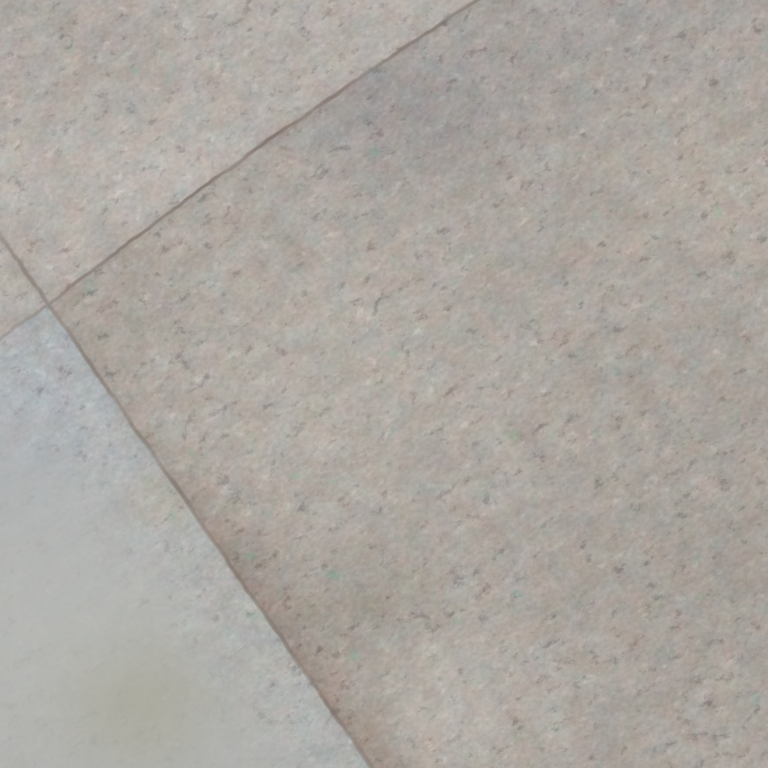
Give the GLSL for this texture, as a Shadertoy shader.

```glsl
// Worn speckled stone slabs meeting at two crossing diagonal joints
#define MAIN_SLAB vec3(0.672, 0.648, 0.622)
#define UPPER_SLAB vec3(0.703, 0.682, 0.660)
#define LOWER_SLAB vec3(0.693, 0.695, 0.684)
#define JOINT_COLOR vec3(0.50, 0.455, 0.425)
#define CROSSING vec2(0.063, 0.604)
#define JOINT_WIDTH 0.0023
#define MOTTLE 0.085
#define SPECKLE 0.11
#define TINT 0.045
#define GRAIN 0.065

vec2 gradientAt(vec2 cell) {
    vec3 h = fract(cell.xyx * vec3(0.1031, 0.1030, 0.0973));
    h += dot(h, h.yzx + 33.33);
    float angle = 6.2832 * fract((h.x + h.y) * h.z);
    return vec2(cos(angle), sin(angle));
}

// Gradient noise, roughly -0.7 to 0.7
float noise(vec2 p) {
    vec2 i = floor(p), f = p - i;
    vec2 u = f * f * f * (f * (f * 6.0 - 15.0) + 10.0);
    vec2 e = vec2(0.0, 1.0);
    float a = dot(gradientAt(i), f);
    float b = dot(gradientAt(i + e.yx), f - e.yx);
    float c = dot(gradientAt(i + e.xy), f - e.xy);
    float d = dot(gradientAt(i + e.yy), f - e.yy);
    return mix(mix(a, b, u.x), mix(c, d, u.x), u.y);
}

float fbm(vec2 p) {
    float sum = 0.0, amp = 0.6;
    for (int i = 0; i < 4; i++) {
        sum += amp * noise(p);
        p = mat2(1.6, 1.2, -1.2, 1.6) * p + 17.3;
        amp *= 0.6;
    }
    return sum;
}

// Soft elliptical stain
float stain(vec2 p, vec2 center, vec2 radius) {
    vec2 d = (p - center) / radius;
    return exp(-dot(d, d));
}

void mainImage(out vec4 fragColor, in vec2 fragCoord) {
    vec2 p = fragCoord / iResolution.xy;
    float px = 1.0 / iResolution.y;

    // Signed distances to the joints, with slightly ragged edges
    float ragged = 0.0025 * noise(p * 24.0) + 0.0015 * noise(p * 75.0);
    vec2 q = p - CROSSING;
    float bow = 0.01 * sin(clamp(q.x / 0.55, 0.0, 1.0) * 3.1416);
    float rise = (q.y - 0.709 * q.x - bow) * 0.816 + ragged;
    float side = (q.x + 0.698 * q.y) * 0.820 + ragged;
    float edge = 0.0015 + px;
    float upper = smoothstep(-edge, edge, rise);
    float right = smoothstep(-edge, edge, side);
    float lower = (1.0 - upper) * (1.0 - right);
    float slab = (1.0 - upper) * right;

    // Slab tones with broad stains
    vec3 mainTone = MAIN_SLAB;
    mainTone += vec3(0.025, 0.027, 0.024) * stain(p, vec2(0.42, 0.50), vec2(0.22, 0.20));
    mainTone += vec3(0.050, 0.052, 0.050) * stain(p, vec2(0.57, 0.09), vec2(0.11, 0.09));
    mainTone += vec3(0.025, 0.020, 0.010) * stain(p, vec2(0.92, 0.77), vec2(0.10, 0.09));
    mainTone -= vec3(0.045, 0.037, 0.020) * stain(p, vec2(0.52, 0.86), vec2(0.16, 0.10));
    mainTone -= vec3(0.020, 0.016, 0.006) * stain(p, vec2(0.78, 0.96), vec2(0.24, 0.10));
    mainTone -= vec3(0.045, 0.042, 0.048) * stain(p, vec2(0.50, 0.21), vec2(0.09, 0.07));
    mainTone -= vec3(0.022, 0.022, 0.024) * stain(p, vec2(0.92, 0.25), vec2(0.18, 0.28));
    mainTone -= vec3(0.015, 0.018, 0.020) * stain(p, vec2(0.13, 0.58), vec2(0.09, 0.12));
    float lowSeam = smoothstep(0.46, 0.26, p.y);
    mainTone -= vec3(0.055, 0.071, 0.078) * lowSeam * exp(-pow(max(side, 0.0) / 0.06, 2.0));

    vec3 upperTone = UPPER_SLAB;
    upperTone += 0.025 * stain(p, vec2(0.20, 0.78), vec2(0.25, 0.06));
    upperTone -= vec3(0.022, 0.025, 0.025) * stain(p, vec2(0.05, 0.95), vec2(0.22, 0.12));

    vec3 lowerTone = LOWER_SLAB;
    lowerTone += vec3(-0.012, 0.002, 0.025) * stain(p, vec2(0.04, 0.48), vec2(0.13, 0.15));
    lowerTone += vec3(0.020, 0.023, 0.021) * stain(p, vec2(0.07, 0.20), vec2(0.15, 0.14));
    lowerTone -= vec3(0.025, 0.030, 0.062) * stain(p, vec2(0.18, 0.08), vec2(0.09, 0.08));
    lowerTone += vec3(0.010, -0.010, -0.040) * stain(p, vec2(0.21, 0.35), vec2(0.03, 0.03));
    vec3 color = mainTone * slab + upperTone * upper + lowerTone * lower;

    // Mottling stretched gently along the upper joint
    vec2 s = mat2(0.82, -0.57, 0.57, 0.82) * p * vec2(1.0);
    s *= vec2(0.78, 1.15);
    float polish = lower * smoothstep(0.55, 0.35, p.y) * smoothstep(0.0, -0.16, side);
    float rough = 1.0 - 0.78 * polish;
    float clouds = fbm(s * 9.0 + 4.0);
    color += MOTTLE * rough * (0.45 * clouds + 0.8 * fbm(s * 34.0 + 21.0));

    // Dark mineral flecks, clustered by the clouds
    float fleck = fbm(s * 58.0 + 51.0) + 0.25 * clouds;
    float flecks = smoothstep(0.12, 0.55, fleck);
    color -= SPECKLE * rough * flecks * vec3(0.95, 1.0, 0.92);
    float pale = smoothstep(0.15, 0.55, fbm(s * 47.0 + 83.0));
    color += 0.06 * rough * pale;

    // Pink, green and blue mineral tints, then fine grain
    float warm = fbm(p * 26.0 + 7.0), green = fbm(p * 31.0 + 37.0);
    color += TINT * rough * (warm * vec3(0.7, -0.1, -0.7) + green * vec3(-0.5, 0.45, 0.0));
    float jade = smoothstep(0.38, 0.62, noise(p * 38.0 + 61.0));
    color += 0.05 * rough * jade * vec3(-1.0, 0.1, -0.3);
    color += GRAIN * rough * (0.6 * noise(s * 135.0) + 0.4 * noise(p * 220.0));

    // Joints: narrow dark grooves with a soft brown halo
    float grooveA = 1.0 - smoothstep(JOINT_WIDTH * 0.4, JOINT_WIDTH + px, abs(rise));
    float grooveB = 1.0 - smoothstep(JOINT_WIDTH * 0.4, JOINT_WIDTH * 1.4 + px, abs(side));
    float wear = 0.62 + 0.5 * noise(p * 18.0 + 9.0);
    float faded = mix(0.45, 1.0, smoothstep(-0.02, 0.02, q.x));
    float groove = max(grooveA * faded, grooveB * 0.85) * wear;
    float halo = max(exp(-abs(rise) / 0.006), exp(-abs(side) / 0.009));
    color -= 0.035 * halo * vec3(0.8, 1.0, 1.05);
    color = mix(color, JOINT_COLOR, clamp(groove, 0.0, 1.0));

    fragColor = vec4(clamp(color, 0.0, 1.0), 1.0);
}
```
